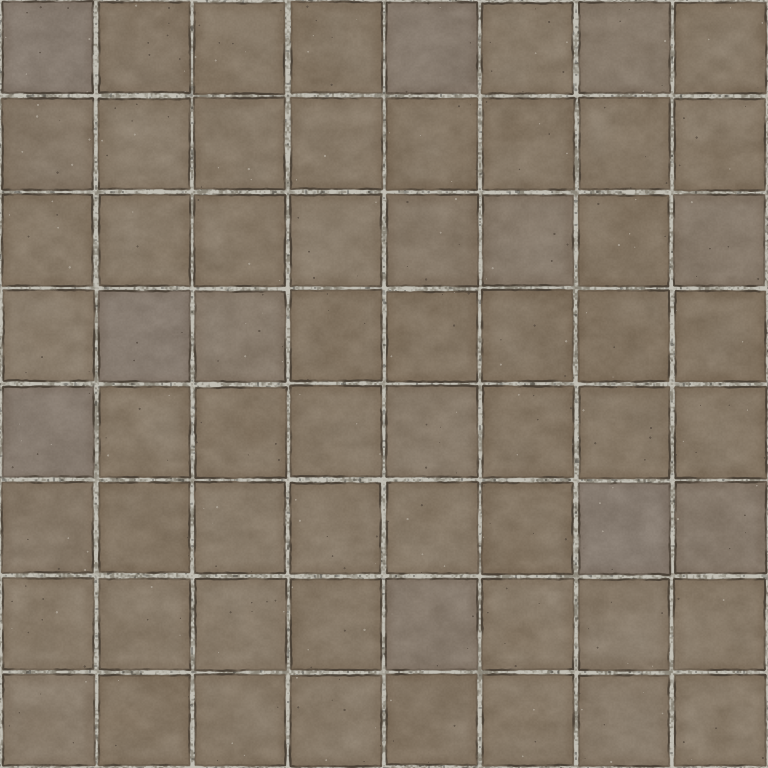
Give the GLSL for this texture, as a Shadertoy shader.

```glsl
float hash(vec2 p) {
    vec3 q = fract(vec3(p.xyx) * 0.1031);
    q += dot(q, q.yzx + 33.33);
    return fract((q.x + q.y) * q.z);
}

float noise(vec2 p) {
    vec2 i = floor(p), f = fract(p);
    f = f * f * (3.0 - 2.0 * f);
    return mix(mix(hash(i), hash(i + vec2(1, 0)), f.x),
               mix(hash(i + vec2(0, 1)), hash(i + vec2(1, 1)), f.x), f.y);
}

float fbm(vec2 p) {
    float sum = 0.0, amp = 0.5;
    for (int i = 0; i < 5; i++) {
        sum += amp * noise(p);
        p = p * 2.03 + 19.7;
        amp *= 0.5;
    }
    return sum / 0.97;
}

// Signed distance to a slightly displaced tile with worn edges
float tileDistance(vec2 local, vec2 id, vec2 p) {
    vec2 shift = vec2(hash(id + 11.3), hash(id + 47.9)) - 0.5;
    vec2 size = vec2(0.478) + 0.008 * (vec2(hash(id + 71.0), hash(id + 93.0)) - 0.5);
    vec2 q = abs(local - shift * 0.018) - size + 0.012;
    float box = length(max(q, 0.0)) + min(max(q.x, q.y), 0.0) - 0.012;
    return box + (noise(p * 22.0) - 0.5) * 0.008 + (noise(p * 5.0) - 0.5) * 0.008;
}

vec3 tileColor(vec2 local, vec2 id, vec2 p) {
    vec2 q = p + id * 17.3;
    float tone = hash(id + 5.7);
    float cloud = fbm(q * 2.2);
    float stain = fbm(q * vec2(5.0, 7.0) + 31.0);

    vec3 color = mix(vec3(0.495, 0.437, 0.365), vec3(0.55, 0.50, 0.435),
                     clamp(0.1 + 0.5 * tone + (cloud - 0.5) * 1.3 + 0.18, 0.0, 1.0));
    // A few tiles lean towards a cool grey
    color = mix(color, vec3(0.53, 0.49, 0.455), 0.75 * smoothstep(0.78, 0.95, hash(id + 29.0)));
    color += (stain - 0.5) * 0.09 + (noise(p * 60.0) - 0.5) * 0.022;

    // Darker, browner rim
    float rim = max(abs(local.x), abs(local.y));
    return color - vec3(0.035, 0.04, 0.042) * smoothstep(0.34, 0.48, rim + (cloud - 0.5) * 0.15);
}

// Sparse pits and pale chips
vec3 addSpecks(vec3 color, vec2 p, float aa) {
    vec2 g = p * 6.0, id = floor(g);
    vec2 center = 0.2 + 0.6 * vec2(hash(id + 3.1), hash(id + 8.6));
    float radius = mix(0.004, 0.012, hash(id + 14.2));
    float dist = length(fract(g) - center) / 6.0;
    float mask = (1.0 - smoothstep(radius - aa * 0.5, radius + aa * 0.5, dist))
               * step(0.86, hash(id + 21.5));
    vec3 speck = mix(vec3(0.32, 0.28, 0.24), vec3(0.70, 0.67, 0.62), step(0.65, hash(id + 37.0)));
    return mix(color, speck, mask * 0.7);
}

vec3 groutColor(vec2 p) {
    float wear = fbm(p * 9.0 + 60.0);
    float grit = noise(p * 45.0 + 7.0);
    vec3 color = mix(vec3(0.55, 0.53, 0.48), vec3(0.76, 0.75, 0.71),
                     smoothstep(0.25, 0.6, wear * 0.6 + grit * 0.4));
    return color * (1.0 - 0.3 * smoothstep(0.72, 0.95, noise(p * 32.0 + 90.0)));
}

void mainImage(out vec4 fragColor, in vec2 fragCoord) {
    vec2 p = fragCoord / iResolution.xy * 8.0;
    float aa = 8.0 / iResolution.y;
    vec2 id = floor(p), local = fract(p) - 0.5;
    float d = tileDistance(local, id, p);

    vec3 tile = addSpecks(tileColor(local, id, p), p, aa);
    vec3 color = mix(tile, groutColor(p), smoothstep(-0.6 * aa, 0.6 * aa, d));

    // Broken dark crevice where tile meets grout
    float crevice = 1.0 - smoothstep(0.004, 0.008 + aa, abs(d + 0.006));
    float gaps = smoothstep(0.35, 0.7, fbm(p * 6.0 + 140.0));
    color = mix(color, vec3(0.27, 0.235, 0.195), crevice * (0.25 + 0.65 * gaps));

    fragColor = vec4(color, 1.0);
}
```
